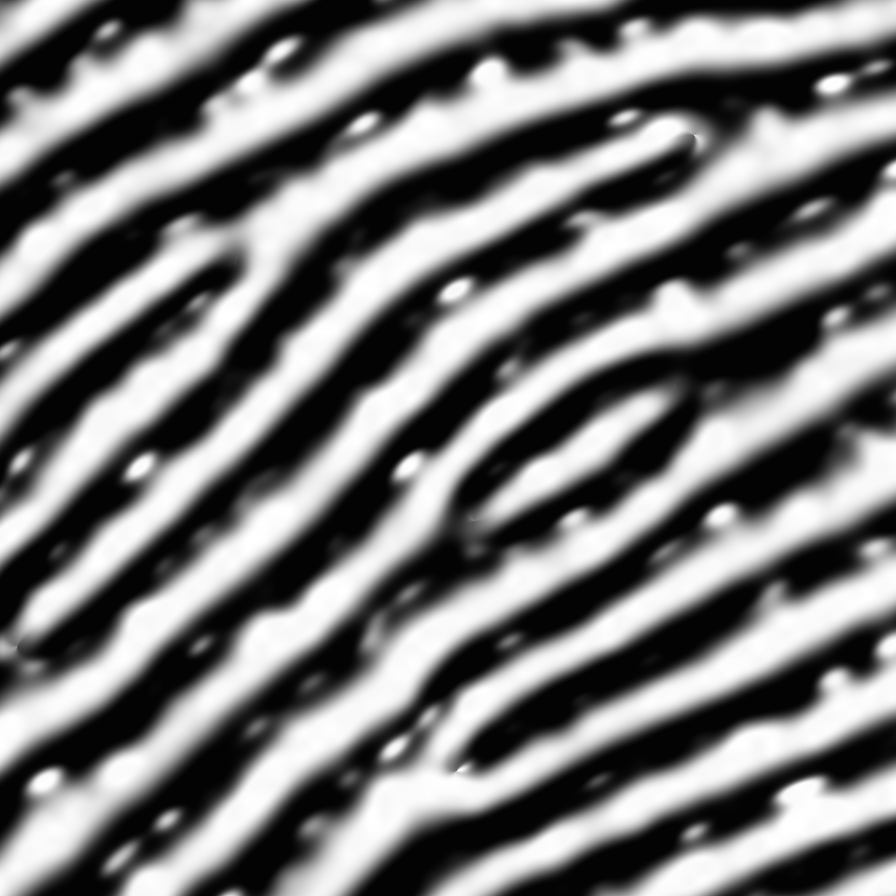
Give the GLSL for this texture, as a WebGL 2 fragment shader.

```glsl
#version 300 es
precision highp float;
// Soft black and white ridges that sweep in wide arcs, with forks and ends.
// A wave over the distance to a far centre is bent by noise and by phase
// vortices; scattered pores then lighten the ridge cores and notch lower edges.
uniform vec2 u_resolution;
out vec4 fragColor;

float hash(vec2 p) {
    vec3 q = fract(p.xyx * 0.1031);
    q += dot(q, q.yzx + 33.33);
    return fract((q.x + q.y) * q.z);
}

float valueNoise(vec2 p) {
    vec2 cell = floor(p), f = fract(p);
    f = f * f * (3.0 - 2.0 * f);
    return mix(mix(hash(cell), hash(cell + vec2(1, 0)), f.x),
               mix(hash(cell + vec2(0, 1)), hash(cell + vec2(1, 1)), f.x), f.y);
}

// x: phase of the ridge wave, growing towards the upper left
// y: strength of the wave, fading at the vortex cores
vec2 ridgeWave(vec2 p, vec2 centre) {
    float phase = length(p - centre) * 55.6;
    phase += 1.5 * (valueNoise(p * 3.0 + 11.0) - 0.5);
    phase += 1.2 * (valueNoise(p * 9.0 + 47.0) - 0.5);
    float strength = 1.0;
    // Each vortex adds or removes one ridge
    for (int i = 1; i <= 6; i++) {
        vec2 d = p - fract(vec2(0.7549, 0.5698) * float(i));
        phase += (i % 2 == 0 ? 1.0 : -1.0) * atan(d.y, d.x);
        strength *= smoothstep(-0.005, 0.045, length(d));
    }
    return vec2(phase, strength);
}

// Sum of jittered soft spots, stretched along the ridge
float pores(vec2 p, vec2 along) {
    const float size = 0.05;
    vec2 home = floor(p / size);
    float sum = 0.0;
    for (int y = -1; y <= 1; y++)
    for (int x = -1; x <= 1; x++) {
        vec2 cell = home + vec2(x, y);
        vec2 jitter = vec2(hash(cell + 3.7), hash(cell + 81.3));
        vec2 d = p - (cell + jitter) * size;
        vec2 local = vec2(dot(d, along) / 0.016,
                          dot(d, vec2(-along.y, along.x)) / 0.013);
        float pick = hash(cell + 140.9);
        sum += mix(0.3, 2.0, pick * pick) * exp(-0.5 * dot(local, local));
    }
    return sum;
}

void main() {
    vec2 p = gl_FragCoord.xy / min(u_resolution.x, u_resolution.y);
    vec2 centre = vec2(1.72, -1.55);
    vec2 outward = normalize(p - centre);
    vec2 along = vec2(outward.y, -outward.x);
    vec2 wave = ridgeWave(p, centre);

    // Lower flanks are rough, upper flanks stay smooth
    float rough = 1.0 - smoothstep(-0.5, 0.6, sin(wave.x));
    float ridge = cos(wave.x) * wave.y + 0.27;
    ridge += 0.4 * (valueNoise(p * 6.0 + 23.0) - 0.5);
    ridge += mix(0.15, 0.55, rough) * (valueNoise(p * 27.0 + 5.0) - 0.5);

    // Pores favour a narrow band just below the middle of each ridge
    float offset = atan(sin(wave.x + 0.3), cos(wave.x + 0.3));
    float core = exp(-2.0 * offset * offset);
    ridge -= (mix(0.15, 0.5, rough) + 0.75 * core) * pores(p, along);

    // Soft edge from ridge to valley, with faint mottling
    float tone = 1.0 - smoothstep(-0.9, 0.9, ridge);
    float mottle = valueNoise(p * 65.0 + 60.0) - 0.5;
    float grey = mix(0.01, 0.985, tone) + 0.035 * mottle * tone;
    fragColor = vec4(vec3(clamp(grey, 0.0, 1.0)), 1.0);
}
```
